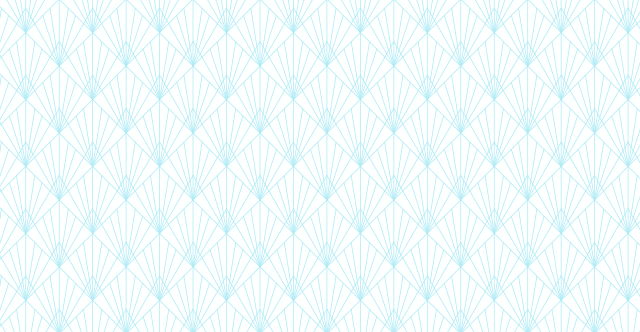
Reproduce this pattern procedurally as a Shadertoy shader.

```glsl
// Art deco lattice of thin pale-blue fans, each fan rising from a diamond's lower corner.

float segmentDistance(vec2 p, vec2 tip) {
    float along = clamp(dot(p, tip) / dot(tip, tip), 0.0, 1.0);
    return length(p - tip * along);
}

// Box-filtered coverage, so lines thinner than a pixel fade evenly
float lineCoverage(float d, float halfWidth, float pixel) {
    return clamp((halfWidth - d) / pixel + 0.5, 0.0, 1.0)
         - clamp((-halfWidth - d) / pixel + 0.5, 0.0, 1.0);
}

// Upper end of each ray, for one mirrored half of the fan
vec2 rayTip(int ray) {
    if (ray == 4) return vec2(1.0, 1.0);        // diamond edge
    if (ray == 3) return vec2(1.0, sqrt(3.0));  // crosses into the next fan
    float slope = tan(radians(9.0 * float(ray)));
    return vec2(slope, 1.0) * 2.0 / (1.0 + slope);
}

void mainImage(out vec4 fragColor, in vec2 fragCoord) {
    // Lattice units: half a repeat is one unit
    float halfRepeat = 0.1008;
    vec2 canvas = (fragCoord - 0.5 * iResolution.xy) / iResolution.y;
    vec2 p = (canvas - vec2(-0.080, -0.0015)) / halfRepeat;
    float pixel = 1.0 / (iResolution.y * halfRepeat);
    float halfWidth = 0.0011 / halfRepeat;

    // Gather the rays of every fan that can reach this point
    vec2 nearest = floor(p + 0.5);
    float blank = 1.0;
    for (int j = -2; j <= 0; j++) {
        for (int i = -1; i <= 1; i++) {
            vec2 apex = nearest + vec2(i, j);
            if (mod(apex.x + apex.y, 2.0) > 0.5) continue;
            vec2 q = p - apex;
            q.x = abs(q.x);
            for (int ray = 0; ray < 5; ray++) {
                float d = segmentDistance(q, rayTip(ray));
                blank *= 1.0 - lineCoverage(d, halfWidth, pixel);
            }
        }
    }

    vec3 paper = vec3(0.995, 1.0, 1.0);
    vec3 ink = vec3(0.68, 0.92, 0.96);
    fragColor = vec4(mix(ink, paper, blank), 1.0);
}
```
